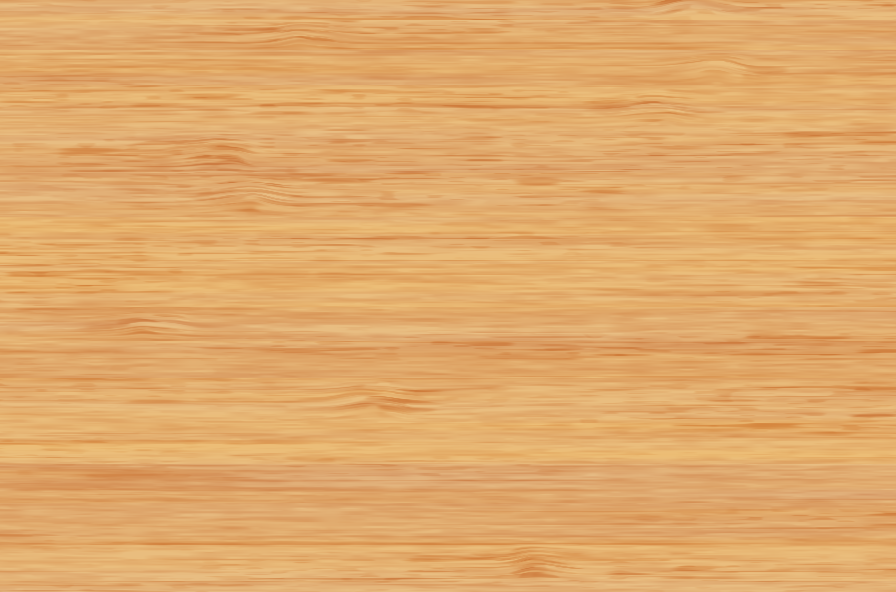
A WebGL 1 fragment shader for this texture:

```glsl
precision highp float;
uniform vec2 u_resolution;

#define STRIPS 15.0
#define NODE_SHARE 0.5
#define STRIP_CONTRAST 0.32
#define GRAIN_CONTRAST 0.38
#define FIBRE_DEPTH 0.62
#define NODE_DEPTH 0.8
#define BASE_TONE 0.74
#define DARK_WOOD vec3(0.83, 0.55, 0.32)
#define LIGHT_WOOD vec3(0.905, 0.725, 0.485)
#define WARM_SHIFT vec3(0.014, 0.0, -0.044)

float hash(vec2 p) {
  vec3 q = fract(vec3(p.xyx) * 0.1031);
  q += dot(q, q.yzx + 33.33);
  return fract((q.x + q.y) * q.z);
}

float noise(vec2 p) {
  vec2 cell = floor(p);
  vec2 f = fract(p);
  f = f * f * (3.0 - 2.0 * f);
  float low = mix(hash(cell), hash(cell + vec2(1.0, 0.0)), f.x);
  float high = mix(hash(cell + vec2(0.0, 1.0)), hash(cell + 1.0), f.x);
  return mix(low, high, f.y);
}

// Noise stretched along x, centred on zero
float streak(vec2 p, float along, float across) {
  return noise(p * vec2(along, across) + across) - 0.5;
}

float stripTone(float id) {
  return hash(vec2(id, 4.7)) - 0.5;
}

// Thin dark dashes, where noise rises above a threshold
float dashes(vec2 p, float along, float across, float threshold) {
  return smoothstep(threshold, threshold + 0.22, streak(p, along, across) + 0.5);
}

void main() {
  vec2 p = gl_FragCoord.xy / u_resolution.y;
  float width = u_resolution.x / u_resolution.y;

  // Strips of uneven height, with softened seams
  float s = p.y * STRIPS + 0.8 * noise(vec2(p.y * 8.0, 2.0));
  float id = floor(s);
  float v = fract(s);
  float tone = mix(stripTone(id), stripTone(id + 1.0), smoothstep(0.92, 1.0, v));

  // Node: a short knot in some strips, with a longer frayed tail
  float hasNode = step(1.0 - NODE_SHARE, hash(vec2(id, 19.3)));
  float dx = p.x - width * (0.1 + 0.8 * hash(vec2(id, 8.1)));
  float inside = hasNode * 4.0 * v * (1.0 - v);
  float core = inside * exp(-dx * dx / 0.0035);
  float tail = inside * exp(-dx * dx / 0.03);

  // Grain drifts slightly and slants through the nodes
  float slope = 0.4 * (hash(vec2(id, 31.0)) - 0.5);
  vec2 g = p + vec2(hash(vec2(id, 12.0)) * 20.0, 0.0);
  g.y += 0.004 * noise(vec2(g.x * 2.0, p.y * 6.0));
  g.y += core * (slope * dx - 0.007) + 0.005 * core * streak(p, 30.0, 30.0);

  // Broad bands, streaks and hair-fine grain
  float grain = 0.8 * streak(g, 0.8, 45.0)
              + 0.75 * streak(g, 2.0, 125.0)
              + 0.9 * streak(g, 7.0, 235.0)
              + 1.1 * streak(g, 24.0, 330.0);

  // Fibres gather in loose patches
  float patches = smoothstep(0.3, 0.8, noise(vec2(p.x * 1.4, p.y * 24.0) + 7.0));
  float fibres = dashes(g, 9.0, 265.0, 0.66) * (0.25 + 0.75 * patches)
               + 0.6 * dashes(g, 26.0, 300.0, 0.66) * (0.2 + 0.8 * patches)
               + 0.6 * dashes(g, 1.6, 240.0, 0.74);
  float knot = core * dashes(g, 16.0, 175.0, 0.56)
             + 0.6 * tail * dashes(g, 12.0, 230.0, 0.56);
  float flecks = dashes(g, 26.0, 280.0, 0.74) * (0.7 + core);

  // Dark glue line on some seams
  float seam = smoothstep(0.06, 0.0, abs(v - 0.94)) * step(0.55, hash(vec2(id, 50.0)));
  seam *= 0.4 + 0.6 * noise(vec2(p.x * 5.0, id));

  float shade = BASE_TONE + STRIP_CONTRAST * tone + GRAIN_CONTRAST * grain
              - FIBRE_DEPTH * fibres - NODE_DEPTH * knot
              + 0.22 * flecks + 0.1 * core - 0.25 * seam;
  shade = clamp(shade, -0.35, 1.1);

  // Warmer orange in some strips and along the fibres
  float warmth = 0.7 * hash(vec2(id, 77.0)) + 1.1 * streak(g, 1.2, 60.0)
               + 0.4 * min(fibres + knot, 1.0);
  vec3 colour = mix(DARK_WOOD, LIGHT_WOOD, shade) + WARM_SHIFT * (warmth - 0.2);
  gl_FragColor = vec4(clamp(colour, 0.0, 1.0), 1.0);
}
```
